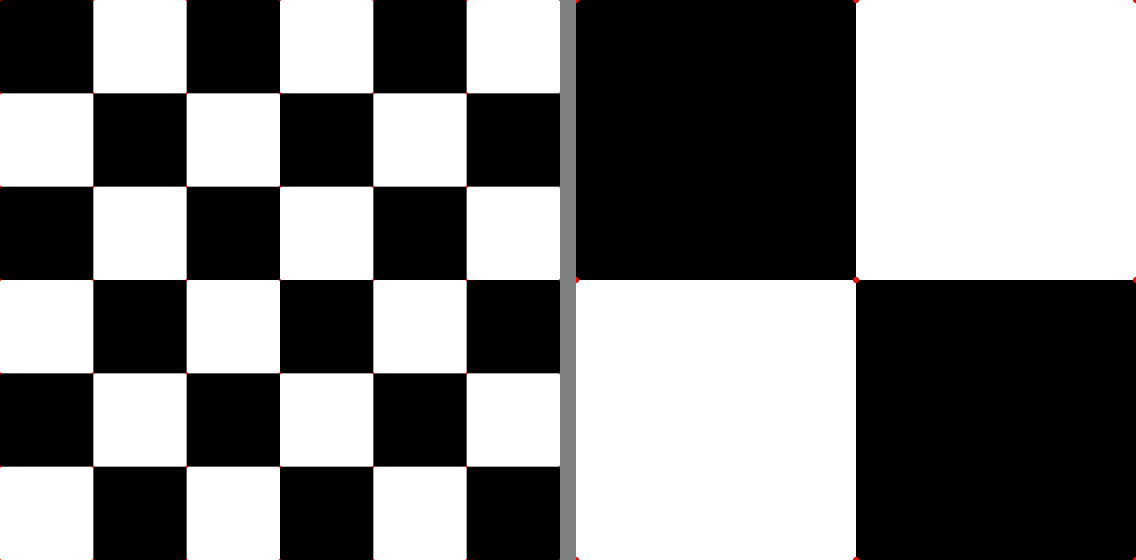
Left, the full canvas; right, a detail of the centre.
Reproduce this pattern procedurally as a three.js fragment shader.

```glsl
#define CELLS 6.0
#define DOT_RADIUS 0.011
#define DARK vec3(0.0)
#define LIGHT vec3(1.0)
#define DOT_COLOR vec3(0.93, 0.06, 0.05)

varying vec2 vUv;

// Square wave per axis, +1 in even cells and -1 in odd ones, box filtered
vec2 squareWave(vec2 p, vec2 footprint) {
  vec2 edgeDistance = abs(mod(p - 0.5, 2.0) - 1.0) - 0.5;
  return clamp(2.0 * edgeDistance / footprint, -1.0, 1.0);
}

// Coverage of the small round dot on each cell corner
float cornerDot(vec2 p, float footprint) {
  vec2 fromCorner = fract(p + 0.5) - 0.5;
  return clamp(0.5 - (length(fromCorner) - DOT_RADIUS) / footprint, 0.0, 1.0);
}

void main() {
  vec2 p = vUv * CELLS;
  vec2 footprint = max(fwidth(p), vec2(1e-5));

  // Checkerboard: the product of both waves is its exact filtered form
  vec2 wave = squareWave(p, footprint);
  vec3 color = mix(DARK, LIGHT, 0.5 + 0.5 * wave.x * wave.y);

  // Red dots where four cells meet
  color = mix(color, DOT_COLOR, cornerDot(p, max(footprint.x, footprint.y)));

  gl_FragColor = vec4(color, 1.0);
}
```
